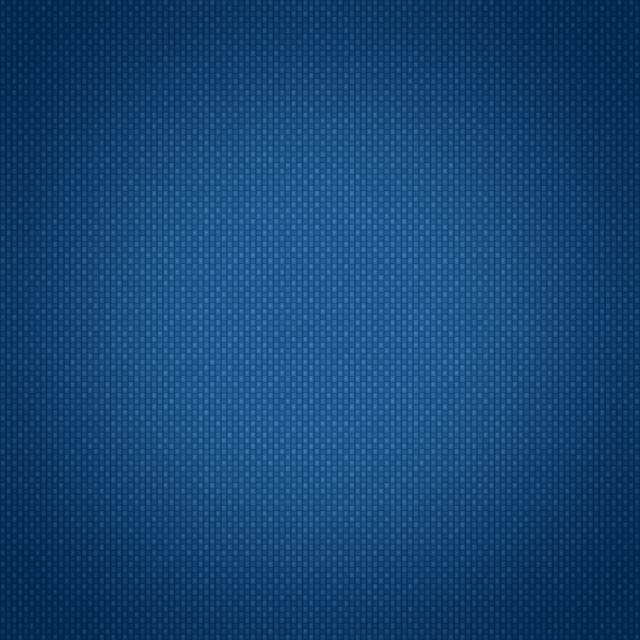
Reproduce this texture procedurally as a WebGL 2 fragment shader.

```glsl
#version 300 es
precision highp float;
// Blue plain-weave cloth with beaded threads, softly darkened toward the edges.

uniform vec2 u_resolution;
out vec4 fragColor;

const float TAU = 6.2831853;
const vec2 THREADS = vec2(110.0, 114.0);      // even counts keep the weave seamless
const vec3 CENTRE_BLUE = vec3(0.142, 0.354, 0.568);
const vec3 CORNER_BLUE = vec3(0.012, 0.170, 0.322);
const vec3 RELIEF_TINT = vec3(0.092, 0.108, 0.110);
const float BEAD_HEIGHT = 0.95;
const float BEAD_FALLOFF = 9.0;
const float GROOVE_DEPTH = 0.65;              // between columns
const float ROW_DEPTH = 0.50;                 // beside the crossing threads
const float RELIEF_BIAS = 0.13;               // keeps the average tone unchanged
const float GRAIN = 0.14;
const float EDGE_ROUNDING = 0.06;
const vec2 SHADE_RANGE = vec2(0.15, 0.66);

float hash(vec2 p) {
    return fract(sin(dot(p, vec2(127.1, 311.7))) * 4358.5453);
}

// Slow unevenness; whole frequencies make it wrap.
float unevenness(vec2 uv) {
    float columns = sin(TAU * 13.0 * uv.x) + 0.7 * sin(TAU * 31.0 * uv.x + 1.3);
    float drift = sin(TAU * (5.0 * uv.x + 3.0 * uv.y)) * sin(TAU * (4.0 * uv.y - 2.0 * uv.x) + 0.8);
    return 0.12 * columns + 0.14 * drift;
}

// Height of the woven surface, centred near zero.
float weaveRelief(vec2 uv) {
    vec2 grid = uv * THREADS;
    vec2 cell = mod(floor(grid), THREADS);
    vec2 local = fract(grid) - 0.5;
    float over = mod(cell.x + cell.y, 2.0);
    float random = hash(cell);
    float uneven = unevenness(uv);

    // Raised beads where the upright thread lies on top.
    vec2 fromBead = (local - vec2(-0.04, 0.05)) * vec2(1.1, 0.9);
    float bead = over * exp(-BEAD_FALLOFF * dot(fromBead, fromBead));
    bead *= BEAD_HEIGHT * (0.65 + 0.7 * random);

    // Dark grooves between columns and around the sunken crossings.
    vec2 gap = smoothstep(0.2, 0.5, abs(local));
    float groove = GROOVE_DEPTH * (1.0 + uneven) * gap.x;
    float rowGap = ROW_DEPTH * (1.0 - over) * gap.y;

    float grain = GRAIN * (hash(cell + 17.0) - 0.5);
    return bead - groove - rowGap + RELIEF_BIAS + grain + 0.25 * uneven;
}

// Vignette with a flat slope at the borders, so tiles join smoothly.
float edgeShade(vec2 uv) {
    vec2 offset = abs(uv - 0.5);
    vec2 past = max(offset - (0.5 - EDGE_ROUNDING), 0.0);
    offset -= past * past / (2.0 * EDGE_ROUNDING);
    return smoothstep(SHADE_RANGE.x, SHADE_RANGE.y, length(offset));
}

void main() {
    vec2 uv = gl_FragCoord.xy / u_resolution;

    // Average a few samples inside each pixel to smooth the threads.
    float relief = 0.0;
    for (int i = 0; i < 4; i++) {
        vec2 jitter = vec2(i & 1, i >> 1) * 0.5 - 0.25;
        relief += 0.25 * weaveRelief(fract((gl_FragCoord.xy + jitter) / u_resolution));
    }

    float shade = edgeShade(uv);
    vec3 cloth = mix(CENTRE_BLUE, CORNER_BLUE, shade);
    cloth += RELIEF_TINT * relief * mix(1.0, 0.6, shade);
    fragColor = vec4(clamp(cloth, 0.0, 1.0), 1.0);
}
```
